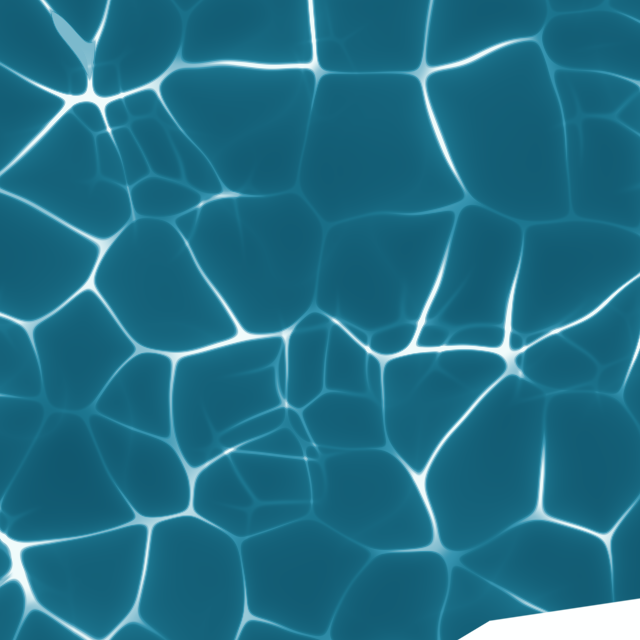
This texture is drawn by a three.js fragment shader. Its source:

```glsl
varying vec2 vUv;

#define CELLS 6.0
#define FINE_CELLS 10.0
#define WARP 0.055
#define CORE_WIDTH 0.0038
#define HALO_WIDTH 0.019
#define SWELL 0.017
#define DEEP vec3(0.060, 0.330, 0.420)
#define MID vec3(0.110, 0.460, 0.560)
#define GLOW vec3(0.210, 0.580, 0.690)
#define PALE vec3(0.530, 0.750, 0.820)
#define WHITE vec3(0.940, 0.985, 0.985)
#define PAPER vec3(0.995, 1.0, 1.0)

vec2 hash2(vec2 p) {
  p = vec2(dot(p, vec2(127.1, 311.7)), dot(p, vec2(269.5, 183.3)));
  return fract(sin(p) * 43758.55);
}

float gradientNoise(vec2 p) {
  vec2 i = floor(p), f = fract(p);
  vec2 u = f * f * f * (f * (f * 6.0 - 15.0) + 10.0);
  vec2 e = vec2(0.0, 1.0);
  float a = dot(hash2(i) * 2.0 - 1.0, f);
  float b = dot(hash2(i + e.yx) * 2.0 - 1.0, f - e.yx);
  float c = dot(hash2(i + e.xy) * 2.0 - 1.0, f - e.xy);
  float d = dot(hash2(i + e.yy) * 2.0 - 1.0, f - e.yy);
  return mix(mix(a, b, u.x), mix(c, d, u.x), u.y);
}

vec2 noise2(vec2 p) {
  return vec2(gradientNoise(p), gradientNoise(p + vec2(17.3, 41.9)));
}

vec2 cellPoint(vec2 cell) {
  return 0.05 + 0.9 * hash2(cell);
}

// Distance to the nearest cell border, rounded where borders meet
float borderDistance(vec2 p) {
  vec2 base = floor(p), f = fract(p);
  vec2 nearCell = vec2(0.0), nearest = vec2(0.0);
  float best = 9.0;
  for (int y = -1; y <= 1; y++) {
    for (int x = -1; x <= 1; x++) {
      vec2 cell = vec2(float(x), float(y));
      vec2 r = cell + cellPoint(base + cell) - f;
      float d = dot(r, r);
      if (d < best) {
        best = d;
        nearest = r;
        nearCell = cell;
      }
    }
  }
  float sum = 0.00001;
  for (int y = -2; y <= 2; y++) {
    for (int x = -2; x <= 2; x++) {
      vec2 cell = nearCell + vec2(float(x), float(y));
      vec2 r = cell + cellPoint(base + cell) - f;
      vec2 across = r - nearest;
      if (dot(across, across) > 0.0001) {
        sum += exp(-26.0 * dot(0.5 * (r + nearest), normalize(across)));
      }
    }
  }
  return max(-log(sum) / 26.0, 0.0);
}

float gaussian(float d, float width) {
  return exp(-d * d / (width * width));
}

vec3 waterColor(float light) {
  vec3 c = mix(DEEP, MID, clamp(light / 0.4, 0.0, 1.0));
  c = mix(c, GLOW, smoothstep(0.4, 0.6, light));
  c = mix(c, PALE, smoothstep(0.58, 0.8, light));
  return mix(c, WHITE, smoothstep(0.78, 1.05, light));
}

// Torn sheet corner at the lower right
float cornerMask(vec2 uv) {
  float top = min((uv.x - 0.715) * 0.6, 0.03 + (uv.x - 0.765) * 0.149);
  return 1.0 - smoothstep(-0.0015, 0.0015, uv.y - top);
}

void main() {
  vec2 uv = vUv;
  vec2 p = uv + WARP * noise2(uv * 4.0) + 0.013 * noise2(uv * 10.0 + 5.0);
  float d = borderDistance(p * CELLS + 2.0) / CELLS;
  float fine = borderDistance((p + 0.03 * noise2(uv * 6.0 + 9.0)) * FINE_CELLS + 31.0) / FINE_CELLS;

  // Main filaments, brighter and fainter along their length
  float strength = smoothstep(-0.35, 0.42, gradientNoise(uv * 5.0 + 23.0));
  float core = gaussian(d, CORE_WIDTH * (0.7 + 0.5 * strength));
  float halo = exp(-d / HALO_WIDTH) * (0.35 + 0.65 * strength);

  // Faint small ripples and soft veils
  float fineMask = smoothstep(0.0, 0.45, gradientNoise(uv * 3.5 + 57.0));
  float ripple = fineMask * (0.3 * gaussian(fine, 0.004) + 0.17 * exp(-fine / 0.013));
  float fold = gradientNoise(p * 5.0 + 71.0);
  float veil = 0.1 * exp(-abs(fold) * 14.0) * smoothstep(-0.2, 0.4, gradientNoise(uv * 4.0 + 83.0));
  float film = 0.1 + 0.14 * gradientNoise(uv * 3.0 + 11.0) + 0.05 * gradientNoise(p * 9.0);

  // Pale lenses where a filament swells
  float swell = SWELL * smoothstep(0.3, 0.5, gradientNoise(uv * 5.0 + 3.0));
  float lens = 1.0 - smoothstep(swell - 0.006, swell, d);
  float rim = 4.0 * lens * (1.0 - lens);

  float light = film + veil + ripple + 0.4 * halo;
  light += core * (0.1 + 0.6 * strength) * (1.0 - 0.6 * lens);
  light = max(light, lens * (0.76 + 0.06 * fold)) + 0.06 * rim;

  vec3 color = mix(waterColor(light), PAPER, cornerMask(uv));
  gl_FragColor = vec4(color, 1.0);
}
```
